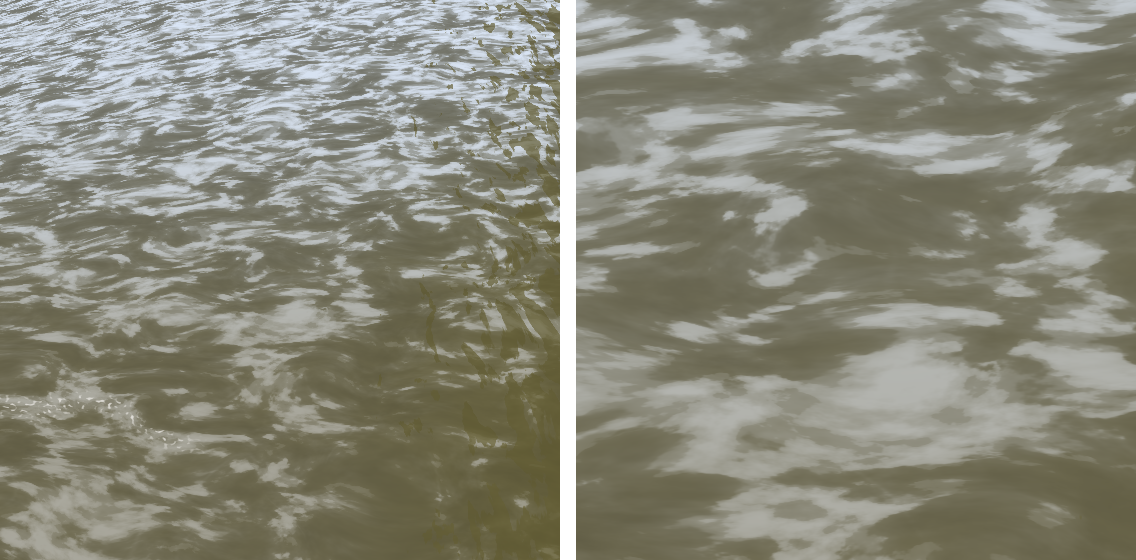
Left, the full canvas; right, a detail of the centre.
Reproduce this texture procedurally as a three.js fragment shader.

```glsl
// Rippled, silty water seen at a slant: olive depths under broken sky reflections.
// Layered gradient noise in perspective gives the swell and chop; thresholds cut
// it into ragged bright sheets, with olive shade at the right and a few glints.

varying vec2 vUv;

const vec3 WATER_NEAR = vec3(0.405, 0.388, 0.288);
const vec3 WATER_FAR  = vec3(0.465, 0.470, 0.435);
const vec3 WATER_OLIVE = vec3(0.385, 0.362, 0.200);
const vec3 SKY_NEAR   = vec3(0.690, 0.685, 0.650);
const vec3 SKY_FAR    = vec3(0.860, 0.905, 0.970);
const vec3 GLINT      = vec3(0.980, 0.970, 0.960);

const float HORIZON = 1.75;              // height where the water would vanish
const float BEND = 0.30;                 // fanning of the ripples at the left
const vec2 SWELL_SCALE = vec2(6.0, 21.0);
const vec2 CHOP_SCALE = vec2(15.0, 54.0);
const vec2 SHADE_SCALE = vec2(42.0, 30.0);
const float SHEET_EDGE = 0.05;           // softness of the reflection borders
const float SHADE_OPACITY = 0.68;

vec2 hashDirection(vec2 cell) {
  float h = fract(sin(dot(cell, vec2(127.1, 311.7))) * 43758.5453);
  float angle = 6.28318 * h;
  return vec2(cos(angle), sin(angle));
}

// Gradient noise, about -0.7 to 0.7
float noise(vec2 p) {
  vec2 i = floor(p);
  vec2 f = p - i;
  vec2 w = f * f * f * (f * (f * 6.0 - 15.0) + 10.0);
  float a = dot(hashDirection(i), f);
  float b = dot(hashDirection(i + vec2(1.0, 0.0)), f - vec2(1.0, 0.0));
  float c = dot(hashDirection(i + vec2(0.0, 1.0)), f - vec2(0.0, 1.0));
  float d = dot(hashDirection(i + vec2(1.0)), f - vec2(1.0));
  return mix(mix(a, b, w.x), mix(c, d, w.x), w.y);
}

float fbm(vec2 p) {
  float sum = 0.0;
  float amplitude = 1.0;
  for (int i = 0; i < 5; i++) {
    sum += amplitude * noise(p);
    p = mat2(1.98, 0.22, -0.22, 1.98) * p + 17.3;
    amplitude *= 0.5;
  }
  return sum;
}

// Canvas to water surface: ripples shrink upward and fan out at the left
vec2 toSurface(vec2 uv) {
  float left = 1.0 - uv.x;
  float y = uv.y + BEND * (uv.y - 0.4) * left * left;
  float nearness = 1.0 / (HORIZON - y);
  return vec2((uv.x - 0.5) * nearness, nearness);
}

// Soft band around a wave crest; offset is the distance above its line
float crestBand(float offset, float width) {
  return exp(-offset * offset / (width * width));
}

void main() {
  vec2 uv = vUv;
  vec2 surface = toSurface(uv);
  float far = smoothstep(0.25, 1.0, uv.y);
  float nearLeft = smoothstep(0.5, 0.1, uv.y) * smoothstep(0.7, 0.2, uv.x);
  float right = smoothstep(0.5, 1.0, uv.x) * (1.0 - 0.9 * far);

  // Wave field
  vec2 warp = vec2(noise(surface * vec2(9.0, 21.0)), noise(surface * vec2(8.0, 18.0) + 31.7));
  vec2 p = surface + warp * vec2(0.045, 0.020);
  float swell = noise(p * SWELL_SCALE + 4.6);
  float chop = fbm(p * CHOP_SCALE);
  float fine = fbm(p * CHOP_SCALE * vec2(2.1, 2.0) + 53.1);

  // Two long crests carry extra reflection
  float wobble = 0.05 * noise(uv * 5.0 + 8.2);
  float middleCrest = crestBand(uv.y - 0.425 - 0.018 * sin(uv.x * 9.0) - wobble, 0.022)
    * smoothstep(0.1, 0.35, uv.x);
  float nearCrest = crestBand(uv.y - 0.275 + 0.5 * uv.x * uv.x - wobble, 0.022)
    * smoothstep(0.42, 0.28, uv.x);

  float bias = -0.17 + 0.30 * far + 0.16 * nearLeft - 0.12 * right
    + 0.30 * middleCrest + 0.34 * nearCrest;
  float reflection = 0.55 * swell + 0.62 * chop + bias;

  // Hazy sheen, ragged sheets of sky and smaller scraps around them
  float sheen = smoothstep(-0.45, 0.45, reflection + 0.10 * fine);
  float sheet = smoothstep(-SHEET_EDGE, SHEET_EDGE, reflection + 0.20 * fine);
  float scrap = smoothstep(0.0, 2.0 * SHEET_EDGE, 0.7 * fine + 0.8 * reflection - 0.05);
  float streak = smoothstep(-0.25, 0.55, fine + 0.5 * chop);
  vec3 water = mix(mix(WATER_NEAR, WATER_FAR, far), WATER_OLIVE, 0.55 * right);
  water *= 1.0 + 0.08 * swell + 0.05 * fine;
  vec3 sky = mix(SKY_NEAR, SKY_FAR, smoothstep(0.2, 0.95, uv.y));
  float mirror = 0.34 * sheen + 0.15 * sheet + scrap * (0.14 + 0.09 * far)
    + 0.26 * sheet * streak;
  vec3 color = mix(water, sky, clamp(mirror, 0.0, 1.0));

  // Thin curved creases between the nearer waves
  float crease = smoothstep(0.03, 0.0, abs(noise(p * vec2(10.0, 17.0) + 71.4)));
  color = mix(color, sky, 0.16 * crease * sheen * (1.0 - far));

  // Olive shade breaking up into flecks toward the left
  float shadeEdge = mix(0.92, 1.0, smoothstep(0.1, 0.95, uv.y));
  float flecks = 0.46 * fbm(surface * SHADE_SCALE + warp * 0.8 + 19.9);
  float shade = smoothstep(-0.02, 0.025, flecks + 1.1 * (uv.x - shadeEdge));
  color = mix(color, WATER_OLIVE * (1.0 + 0.10 * chop), SHADE_OPACITY * shade);

  // Small glints on the near crest
  float sparkle = smoothstep(0.10, 0.50, noise(uv * vec2(120.0, 170.0) + warp * 3.0));
  color = mix(color, GLINT, 0.7 * sparkle * sheet * nearCrest);

  gl_FragColor = vec4(color, 1.0);
}
```
